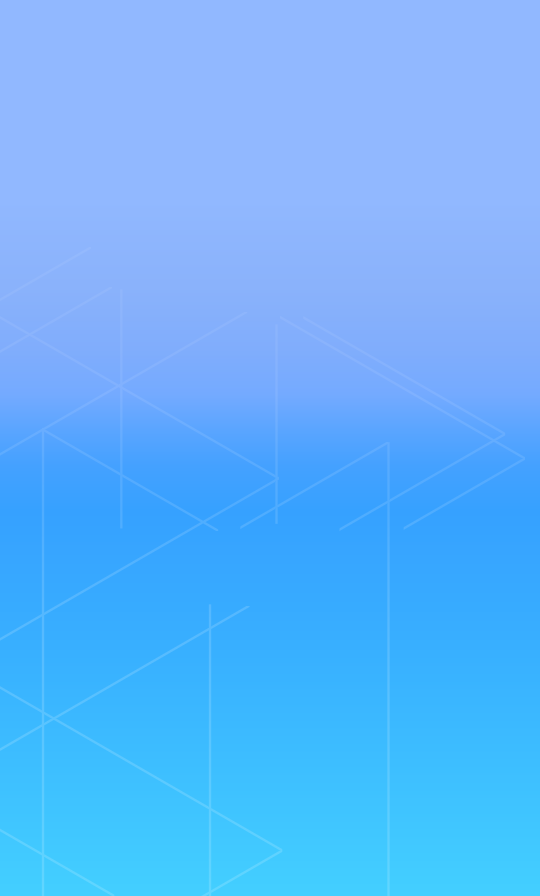
Write a WebGL 2 fragment shader that draws this background.

```glsl
#version 300 es
precision highp float;
// Blue vertical gradient crossed by faint upright lines and chevrons at 30 degrees.

#define SLOPE 0.5774
#define LINE_HALF_WIDTH 0.0013
#define ALPHA_LOW 0.155
#define ALPHA_HIGH 0.06
#define CHEVRONS 11
#define UPRIGHTS 5
#define STOPS 9

uniform vec2 u_resolution;
out vec4 fragColor;

// Gradient stops: rgb colour, height
const vec4 sky[STOPS] = vec4[STOPS](
  vec4(0.263, 0.812, 1.000, 0.00),
  vec4(0.220, 0.690, 1.000, 0.27),
  vec4(0.212, 0.631, 1.000, 0.43),
  vec4(0.267, 0.631, 1.000, 0.48),
  vec4(0.353, 0.647, 1.000, 0.52),
  vec4(0.455, 0.667, 1.000, 0.56),
  vec4(0.502, 0.678, 0.988, 0.61),
  vec4(0.541, 0.698, 0.984, 0.68),
  vec4(0.569, 0.722, 1.000, 0.78));

// Chevrons pointing right: tip x, tip y, reach of upper arm, reach of lower arm
const vec4 chevrons[CHEVRONS] = vec4[CHEVRONS](
  vec4(0.3112, 0.4661, 0.3112, 0.3112),
  vec4(0.5859, 0.4883, 0.2734, 0.1354),
  vec4(0.5638, 0.5156, 0.2253, 0.1849),
  vec4(0.3151, 0.0508, 0.3151, 0.3151),
  vec4(0.1016, 0.7240, 0.0, 0.1016),
  vec4(0.1250, 0.6797, 0.0, 0.1250),
  vec4(0.2760, 0.6523, 0.0, 0.2760),
  vec4(0.4336, 0.5065, 0.0, 0.1654),
  vec4(0.2786, 0.3242, 0.0, 0.2786),
  vec4(0.2435, 0.4076, 0.1966, 0.0),
  vec4(0.1276, 0.0, 0.1276, 0.0));

// Upright lines: x, bottom, top
const vec3 uprights[UPRIGHTS] = vec3[UPRIGHTS](
  vec3(0.1354, 0.4102, 0.6771),
  vec3(0.0480, -0.1, 0.5195),
  vec3(0.3086, 0.4154, 0.6380),
  vec3(0.4336, -0.1, 0.5065),
  vec3(0.2344, -0.1, 0.3255));

vec3 gradient(float y) {
  vec3 colour = sky[0].rgb;
  for (int i = 1; i < STOPS; i++) {
    float t = clamp((y - sky[i - 1].w) / (sky[i].w - sky[i - 1].w), 0.0, 1.0);
    colour = mix(colour, sky[i].rgb, t);
  }
  return colour;
}

// Smooth coverage of a thin stroke at the given distance
float stroke(float dist, float pixel) {
  return clamp((LINE_HALF_WIDTH - dist) / pixel + 0.5, 0.0, 1.0);
}

// Smooth coverage of the interval from low to high
float span(float v, float low, float high, float pixel) {
  return clamp((min(v - low, high - v)) / pixel + 0.5, 0.0, 1.0);
}

float chevron(vec2 p, vec4 shape, float pixel) {
  vec2 q = vec2(shape.x - p.x, p.y - shape.y);
  float reach = q.y > 0.0 ? shape.z : shape.w;
  float dist = abs(abs(q.y) - SLOPE * q.x) / sqrt(1.0 + SLOPE * SLOPE);
  return reach > 0.0 ? stroke(dist, pixel) * span(q.x, 0.0, reach, pixel) : 0.0;
}

void main() {
  // Both axes are measured in canvas heights
  vec2 p = gl_FragCoord.xy / u_resolution.y;
  float pixel = 1.0 / u_resolution.y;

  float lines = 0.0;
  for (int i = 0; i < CHEVRONS; i++)
    lines = max(lines, chevron(p, chevrons[i], pixel));
  for (int i = 0; i < UPRIGHTS; i++) {
    vec3 u = uprights[i];
    lines = max(lines, stroke(abs(p.x - u.x), pixel) * span(p.y, u.y, u.z, pixel));
  }

  // Lines grow fainter toward the top
  float alpha = mix(ALPHA_LOW, ALPHA_HIGH, smoothstep(0.25, 0.7, p.y));
  fragColor = vec4(mix(gradient(p.y), vec3(1.0), lines * alpha), 1.0);
}
```
